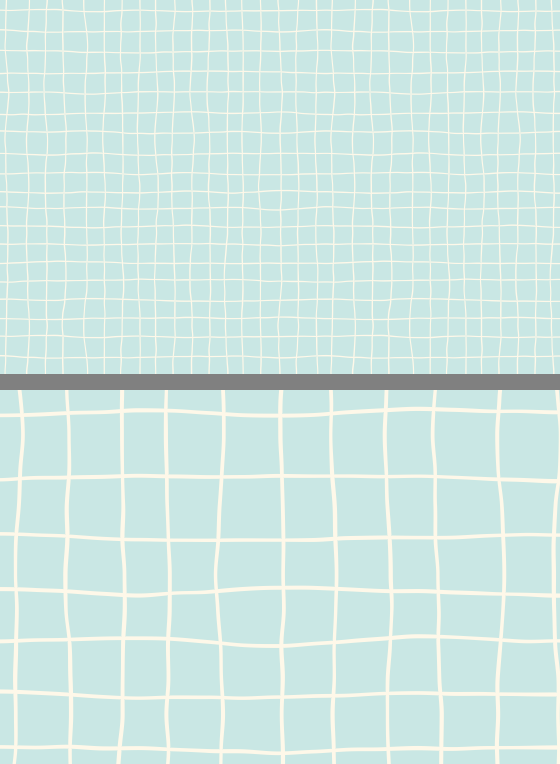
Top: the whole. Bottom: its middle third, enlarged.
This pattern is drawn by a WebGL 1 fragment shader. Its source:

```glsl
precision highp float;
// Hand-drawn wobbly grid of thin cream lines on pale aqua, in a seamless square tile.

uniform vec2 u_resolution;

#define TILE_SIZE 0.582      // tile side as a share of the canvas width
#define COLUMNS 18.0         // vertical lines per tile
#define ROWS 17.0            // horizontal lines per tile
#define LINE_WIDTH 0.0039    // in tile sides
#define JITTER 0.2           // uneven spacing, in cells
#define COLUMN_WOBBLE 0.24   // bend of vertical lines, in cells
#define ROW_WOBBLE 0.16      // bend of horizontal lines, in cells
#define BENDS 7.0            // bends of a line per tile
#define AQUA vec3(0.788, 0.906, 0.894)
#define CREAM vec3(0.995, 0.972, 0.912)

const float TAU = 6.28318;

float hash(vec2 p) {
    return fract(sin(dot(p, vec2(127.1, 311.7))) * 43758.5453);
}

// Smooth noise along one line, repeating after the given number of knots; -0.5 to 0.5
float lineNoise(float along, float knots, float seed) {
    float x = along * knots;
    float knot = floor(x);
    float f = x - knot;
    float a = hash(vec2(mod(knot, knots), seed));
    float b = hash(vec2(mod(knot + 1.0, knots), seed));
    return mix(a, b, f * f * (3.0 - 2.0 * f)) - 0.5;
}

// Coverage of one family of lines; swing and crest bunch the spacing across the tile
float wobblyLines(float across, float along, float count, float start, float swing,
                  float crest, float wobble, float seed, float pixel) {
    float t = across * count - start;
    float nearest = floor(t + 0.5);
    float coverage = 0.0;
    for (int k = -1; k <= 1; k++) {
        float line = nearest + float(k);
        float id = floor(mod(line + 0.5, count));
        float lineSeed = id + seed;

        // Uneven spacing, slow bends and a small hand tremor
        float center = line + swing * cos(TAU * (id - crest) / count);
        center += JITTER * (hash(vec2(lineSeed, seed + 3.0)) - 0.5);
        center += wobble * lineNoise(along, BENDS, lineSeed);
        center += 0.2 * wobble * lineNoise(along, BENDS * 4.0, lineSeed + 50.0);

        // Slightly varying stroke, smoothed over one pixel
        float width = LINE_WIDTH * (1.0 + 0.3 * lineNoise(along, BENDS * 3.0, lineSeed + 90.0));
        float dist = abs(t - center) / count;
        coverage = max(coverage, clamp(0.5 + (0.5 * width - dist) / pixel, 0.0, 1.0));
    }
    return coverage;
}

void main() {
    // Tile units, measured from the upper left corner
    float pixel = 1.0 / (u_resolution.x * TILE_SIZE);
    vec2 p = vec2(gl_FragCoord.x, u_resolution.y - gl_FragCoord.y) * pixel;

    float columns = wobblyLines(p.x, p.y, COLUMNS, 0.534, 0.17, 5.5, COLUMN_WOBBLE, 11.0, pixel);
    float rows = wobblyLines(p.y, p.x, ROWS, 0.81, 0.21, 7.5, ROW_WOBBLE, 211.0, pixel);

    gl_FragColor = vec4(mix(AQUA, CREAM, max(columns, rows)), 1.0);
}
```
